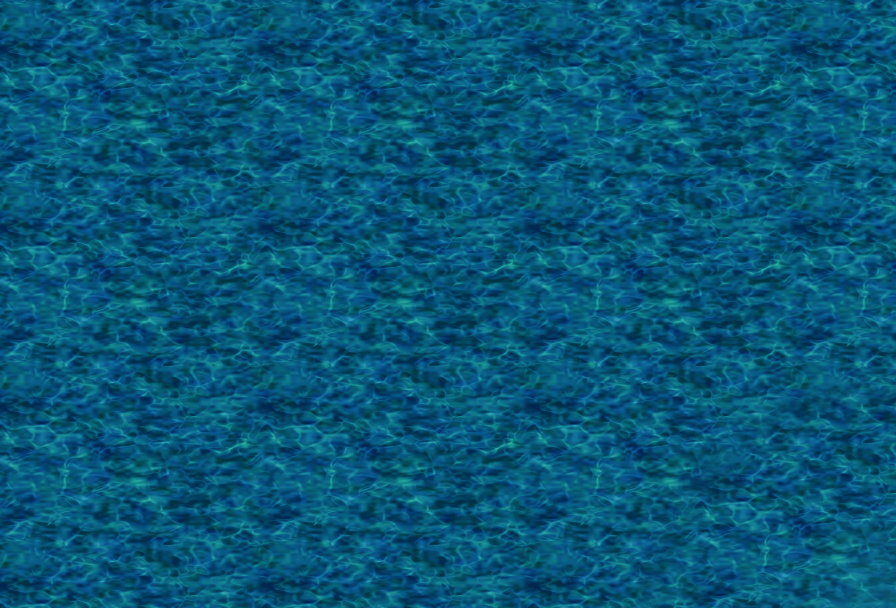
Reproduce this pattern procedurally as a WebGL 2 fragment shader.

```glsl
#version 300 es
precision highp float;
// Rippling deep-blue water with bright caustic threads, tiled, fading to clear shallows at one corner.

uniform vec2 u_resolution;
out vec4 outColor;

const vec2 REPEATS = vec2(3.364, 3.396);       // tiles across and down
const vec2 COARSE_CELLS = vec2(10.0, 11.0);    // caustic cells per tile
const vec2 FINE_CELLS = vec2(20.0, 22.0);
const float COARSE_WIDTH = 0.22;               // thread widths in cell units
const float FINE_WIDTH = 0.34;
const float WARP = 0.045;
const float BASE_TONE = 0.35;
const float CONTRAST = 1.85;
const float THREAD_GAIN = 0.50;
const vec2 SHALLOWS_SHIFT = vec2(0.37, 0.43);  // tile offset inside the shallows

const vec3 ABYSS = vec3(0.00, 0.18, 0.29);
const vec3 DEEP = vec3(0.012, 0.27, 0.40);
const vec3 MIDWATER = vec3(0.03, 0.36, 0.51);
const vec3 TEAL = vec3(0.07, 0.49, 0.58);
const vec3 GLINT = vec3(0.18, 0.66, 0.67);
const vec3 HUE_SWING = vec3(0.0, 0.10, -0.11);

// Local swells: centre in the tile, radius, change of tone
const vec4 SWELLS[5] = vec4[5](
  vec4(0.048, 0.097, 0.075, -0.30), vec4(0.725, 0.461, 0.060, -0.24),
  vec4(0.415, 0.078, 0.050, 0.14), vec4(0.306, 0.818, 0.045, 0.18),
  vec4(0.393, 0.310, 0.050, 0.16));

// Integer hash of a lattice point, giving two values in 0..1
vec2 hash2(vec2 cell, uint seed) {
  uvec2 v = uvec2(ivec2(cell)) + uvec2(seed * 747u, seed * 269u);
  v = v * 1664525u + 1013904223u;
  v.x += v.y * 1664525u;
  v.y += v.x * 1664525u;
  v ^= v >> 16u;
  v.x += v.y * 1664525u;
  v.y += v.x * 1664525u;
  v ^= v >> 16u;
  return vec2(v & 65535u) / 65535.0;
}

vec2 wrapCell(vec2 cell, vec2 period) {
  return cell - period * floor((cell + 0.5) / period);
}

// Smooth lattice noise that repeats once per tile
vec2 noise2(vec2 uv, vec2 cells, uint seed) {
  vec2 p = uv * cells, i = floor(p), f = p - i;
  f = f * f * (3.0 - 2.0 * f);
  vec2 a = hash2(wrapCell(i, cells), seed);
  vec2 b = hash2(wrapCell(i + vec2(1, 0), cells), seed);
  vec2 c = hash2(wrapCell(i + vec2(0, 1), cells), seed);
  vec2 d = hash2(wrapCell(i + vec2(1, 1), cells), seed);
  return mix(mix(a, b, f.x), mix(c, d, f.x), f.y);
}

// Bright thread where the two nearest cell centres are equally far
float thread(vec2 uv, vec2 cells, float width, uint seed) {
  vec2 p = uv * cells, i = floor(p), f = p - i;
  float nearest = 9.0, second = 9.0;
  for (int y = -1; y <= 1; y++) {
    for (int x = -1; x <= 1; x++) {
      vec2 o = vec2(x, y);
      float d = length(o + hash2(wrapCell(i + o, cells), seed) - f);
      second = min(second, max(nearest, d));
      nearest = min(nearest, d);
    }
  }
  return 1.0 - smoothstep(0.0, width, second - nearest);
}

vec3 water(vec2 uv) {
  // Bent coordinates make the cells irregular
  vec2 bent = uv + WARP * (noise2(uv, vec2(7, 9), 1u) - 0.5)
                 + 0.6 * WARP * (noise2(uv, vec2(19, 25), 2u) - 0.5);

  // Patches, flattened streaks and fine chop
  float relief = 0.15 * noise2(bent, vec2(7, 10), 3u).x
               + 0.25 * noise2(bent, vec2(12, 25), 4u).x
               + 0.30 * noise2(bent, vec2(23, 47), 5u).x
               + 0.30 * noise2(uv, vec2(50, 64), 6u).x;
  float tone = BASE_TONE + CONTRAST * (relief - 0.5);
  for (int k = 0; k < 5; k++) {
    vec2 d = fract(bent - SWELLS[k].xy + 0.5) - 0.5;
    tone += SWELLS[k].w * exp(-dot(d, d) / (SWELLS[k].z * SWELLS[k].z));
  }

  // Broken caustic threads
  vec2 fade = smoothstep(0.30, 0.80, noise2(uv, vec2(21, 25), 7u));
  float light = fade.x * thread(bent, COARSE_CELLS, COARSE_WIDTH, 8u)
              + 0.75 * fade.y * thread(bent, FINE_CELLS, FINE_WIDTH, 9u);
  tone += THREAD_GAIN * light;

  // Tone ramp with drift between blue and green
  vec3 color = mix(ABYSS, DEEP, smoothstep(-0.15, 0.28, tone));
  color = mix(color, MIDWATER, smoothstep(0.18, 0.55, tone));
  color = mix(color, TEAL, smoothstep(0.48, 0.95, tone));
  color = mix(color, GLINT, smoothstep(0.85, 1.45, tone));
  float hue = 0.5 * noise2(bent, vec2(15, 22), 10u).y
            + 0.5 * noise2(uv, vec2(37, 47), 11u).y - 0.5;
  return color + HUE_SWING * hue;
}

void main() {
  vec2 canvas = gl_FragCoord.xy / u_resolution;
  vec2 uv = canvas * REPEATS;

  // Shifted, clearer water toward the lower right corner
  float reach = length((canvas - vec2(1.0, 0.0)) / vec2(0.30, 0.40));
  float shallows = 1.0 - smoothstep(0.80, 1.0, reach);
  vec3 color = mix(water(uv), water(uv + SHALLOWS_SHIFT), shallows);
  color = mix(color, TEAL, 0.45 * (1.0 - smoothstep(0.0, 0.5, reach)));
  outColor = vec4(clamp(color, 0.0, 1.0), 1.0);
}
```
